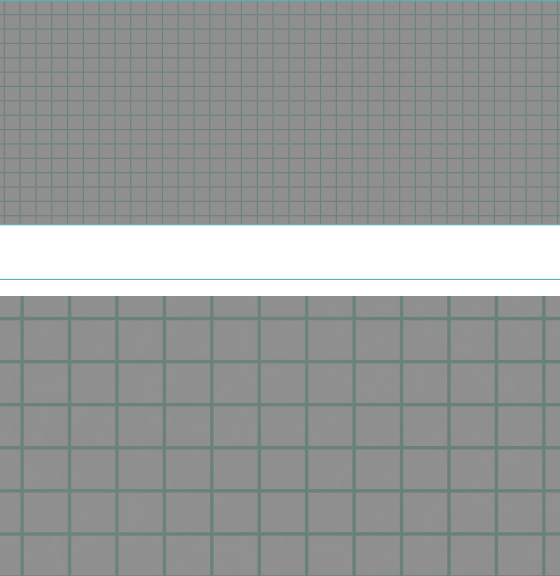
Top, the full canvas; bottom, a detail of the centre.
Give the GLSL for this pattern, as a Shadertoy shader.

```glsl
// Grey panel ruled with a fine teal grid, edged in teal above a blank white strip.
#define CELL vec2(0.05647, 0.05128)   // grid pitch, in canvas heights
#define FIRST vec2(0.0153, 0.0525)    // first lines, from left and from top
#define GRID_WIDTH 0.0041
#define EDGE_WIDTH 0.0039
#define PANEL_BASE 0.1973             // centre of the panel's lower edge
#define GREY vec3(0.563, 0.562, 0.562)
#define GRID_TEAL vec3(0.405, 0.505, 0.480)
#define EDGE_TEAL vec3(0.33, 0.71, 0.69)
#define FADE 0.18                     // uneven strength of the ruled lines
#define GRAIN 0.006

float hash(vec2 p) {
    vec3 q = fract(vec3(p.xyx) * 0.1031);
    q += dot(q, q.yzx + 33.33);
    return fract((q.x + q.y) * q.z);
}

float noise(vec2 p) {
    vec2 i = floor(p), f = fract(p);
    f = f * f * (3.0 - 2.0 * f);
    return mix(mix(hash(i), hash(i + vec2(1, 0)), f.x),
               mix(hash(i + vec2(0, 1)), hash(i + vec2(1, 1)), f.x), f.y);
}

// Share of one pixel covered by a line of the given width
float coverage(float dist, float width, float pixel) {
    float low = max(dist - 0.5 * pixel, -0.5 * width);
    float high = min(dist + 0.5 * pixel, 0.5 * width);
    return clamp((high - low) / pixel, 0.0, 1.0);
}

// Signed distance to the nearest line of a repeated ruling
float ruling(float x, float first, float pitch) {
    return (fract((x - first) / pitch + 0.5) - 0.5) * pitch;
}

void mainImage(out vec4 fragColor, in vec2 fragCoord) {
    float pixel = 1.0 / iResolution.y;
    vec2 p = fragCoord * pixel;
    float depth = 1.0 - p.y;

    // Panel with faint grain
    vec3 panel = GREY + GRAIN * (noise(p * 90.0) - 0.5);

    // Grid
    float across = coverage(ruling(p.x, FIRST.x, CELL.x), GRID_WIDTH, pixel);
    float down = coverage(ruling(depth, FIRST.y, CELL.y), GRID_WIDTH, pixel);
    down *= step(0.5 * CELL.y, depth);
    float strength = 1.0 - FADE * noise(p * 5.0 + 7.0);
    panel = mix(panel, GRID_TEAL, max(across, down) * strength);

    // White strip below the panel
    float inside = clamp((p.y - PANEL_BASE) / pixel + 0.5, 0.0, 1.0);
    vec3 color = mix(vec3(1.0), panel, inside);

    // Teal edges: top, panel base and canvas base
    float edge = coverage(depth - 0.5 * EDGE_WIDTH, EDGE_WIDTH, pixel);
    edge = max(edge, coverage(p.y - PANEL_BASE, EDGE_WIDTH, pixel));
    edge = max(edge, coverage(p.y - 0.5 * EDGE_WIDTH, EDGE_WIDTH, pixel));
    color = mix(color, EDGE_TEAL, edge);

    fragColor = vec4(color, 1.0);
}
```
